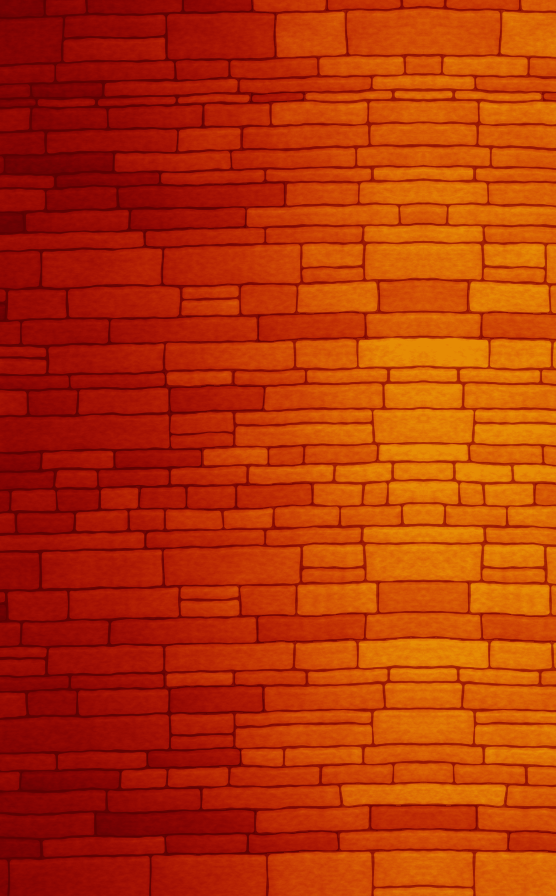
Write a Shadertoy shader that draws this texture.

```glsl
// Mirrored wall of irregular stone courses, lit from deep red to glowing orange.

const float UNITS = 768.0;      // wall units per canvas height
const float AXIS = 363.0;       // x of the vertical mirror line
const int COURSES = 37;
const float HEIGHTS[29] = float[29](
    35.0, 40.0, 17.0, 13.0, 8.0, 20.0, 20.0, 17.0, 12.0, 20.0,
    18.0, 15.0, 33.0, 27.0, 22.0, 25.0, 13.0, 22.0, 31.0, 16.0,
    16.0, 20.0, 18.0, 16.0, 17.0, 19.0, 21.0, 17.0, 60.0);

float hash(vec2 p) {
    return fract(sin(dot(p, vec2(127.1, 311.7))) * 43758.5);
}

vec2 gradient(vec2 cell) {
    float a = 6.2832 * hash(cell);
    return vec2(cos(a), sin(a));
}

float gradientNoise(vec2 p) {
    vec2 i = floor(p), f = p - i, e = vec2(0.0, 1.0);
    vec2 u = f * f * f * (f * (f * 6.0 - 15.0) + 10.0);
    float a = dot(gradient(i), f);
    float b = dot(gradient(i + e.yx), f - e.yx);
    float c = dot(gradient(i + e.xy), f - e.xy);
    float d = dot(gradient(i + e.yy), f - e.yy);
    return mix(mix(a, b, u.x), mix(c, d, u.x), u.y);
}

float fbm(vec2 p) {
    float sum = 0.0, amp = 0.6;
    for (int i = 0; i < 4; i++) {
        sum += amp * gradientNoise(p);
        p = p * 2.03 + 17.3;
        amp *= 0.55;
    }
    return sum;
}

float roundedBox(vec2 p, vec2 lo, vec2 hi, float r) {
    vec2 q = abs(p - 0.5 * (lo + hi)) - 0.5 * (hi - lo) + r;
    return length(max(q, 0.0)) + min(max(q.x, q.y), 0.0) - r;
}

// Courses 23 to 30 repeat courses 11 to 18
int courseKind(int row) {
    return row < 23 ? row : (row < 31 ? row - 12 : row - 8);
}

// Jittered position of the k-th upright joint, measured from the axis
float joint(float k, float kind, float pitch) {
    return (k + mix(0.2, 0.8, hash(vec2(k, kind + 3.7)))) * pitch;
}

// Finds the stone around p: its corners lo and hi; returns its random seed
vec2 findStone(vec2 p, out vec2 lo, out vec2 hi) {
    float top = -20.0, height = HEIGHTS[0];
    int row = 0;
    for (int i = 1; i < COURSES; i++) {
        if (p.y < top + height) break;
        top += height;
        row = i;
        height = HEIGHTS[courseKind(i)];
    }
    float kind = float(courseKind(row));
    float pitch = mix(60.0, 108.0, hash(vec2(kind, 8.3)));
    if (row > 18 && row < 23) pitch *= 0.65;

    float k = floor(p.x / pitch);
    if (p.x > joint(k, kind, pitch)) k += 1.0;
    float right = joint(k, kind, pitch);
    float left = k < 0.5 ? -right : joint(k - 1.0, kind, pitch);
    lo = vec2(left, top);
    hi = vec2(right, top + height);

    // Some tall stones are split into two thin ones
    vec2 seed = vec2(k, kind);
    if (height > 24.0 && hash(seed + 41.0) < 0.2) {
        float cut = top + height * mix(0.38, 0.62, hash(seed + 5.0));
        if (p.y < cut) hi.y = cut;
        else { lo.y = cut; seed += 0.37; }
    }
    return seed;
}

// Heat from 0 (dark red) to 1 (orange)
vec3 heatColor(float t) {
    t = clamp(t, 0.0, 1.1);
    return vec3(0.40 + t * (0.61 - 0.14 * t), 0.006 + 0.43 * pow(t, 2.35), 0.01 + 0.01 * t);
}

float glow(vec2 uv) {
    float y = uv.y - 0.5;
    return 0.32 + 0.72 * smoothstep(-0.05, 0.82, uv.x) - 0.7 * y * y;
}

void mainImage(out vec4 fragColor, in vec2 fragCoord) {
    vec2 uv = fragCoord / iResolution.xy;
    vec2 wall = vec2(fragCoord.x, iResolution.y - fragCoord.y) * UNITS / iResolution.y;
    float pixel = UNITS / iResolution.y;

    // Fold at the axis, tilt the courses and make the joints uneven
    vec2 p = vec2(abs(wall.x - AXIS), wall.y);
    p.y += 8.0 * (1.0 - p.x / AXIS);
    p += 2.0 * vec2(gradientNoise(p / 27.0), gradientNoise(p / 38.0 + 9.0));
    p.y += 0.8 * gradientNoise(p / 9.0);

    vec2 lo, hi;
    vec2 seed = findStone(p, lo, hi);
    float inside = -roundedBox(p, lo, hi, 3.5);

    // Stone tint, stains and chiselled grain
    float heat = glow(uv);
    float tint = hash(seed + 21.0) - 0.5;
    heat += 0.17 * tint - 0.17 * step(0.84, hash(seed + 63.0));
    heat += 0.09 * fbm(p / vec2(45.0, 24.0)) + 0.13 * fbm(p / vec2(6.0, 3.5));

    // Lit upper edge, shaded rim and dark joint
    heat += 0.08 * exp(-abs(p.y - lo.y - 4.0) / 1.6);
    heat -= 0.10 * exp(-max(inside, 0.0) / 2.5);
    float width = 0.8 + 0.7 * gradientNoise(p / 16.0 + 4.0);
    float mortar = 1.0 - smoothstep(width - 0.5 * pixel, width + 0.8 * pixel, inside);
    vec3 color = heatColor(heat);
    color = mix(color, heatColor(heat - 0.40) * 0.88, 0.85 * mortar);
    fragColor = vec4(color, 1.0);
}
```
